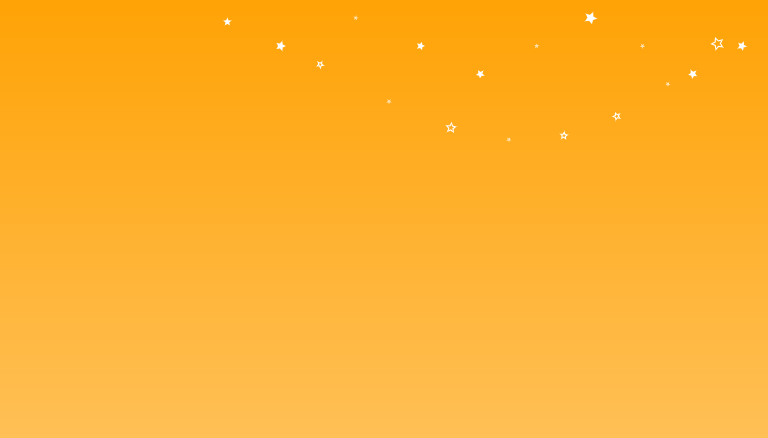
Reproduce this background procedurally as a Shadertoy shader.

```glsl
float hash(float n) {
    return fract(sin(n * 127.1) * 43758.5453);
}

mat2 rotation(float angle) {
    float c = cos(angle), s = sin(angle);
    return mat2(c, s, -s, c);
}

// Signed distance to the edges of a five-pointed star, folded into one sector
float starDistance(vec2 p, float radius) {
    float sector = 1.256637;
    float angle = abs(mod(atan(p.x, p.y) + 0.5 * sector, sector) - 0.5 * sector);
    vec2 q = length(p) * vec2(sin(angle), cos(angle));
    return dot(q - vec2(0.0, radius), vec2(0.897, 0.443));
}

void mainImage(out vec4 fragColor, in vec2 fragCoord) {
    vec2 uv = fragCoord / iResolution.xy;
    float aspect = iResolution.x / iResolution.y;
    float pixel = 1.0 / iResolution.y;
    vec2 p = vec2(uv.x * aspect, uv.y);

    // Vertical amber gradient
    vec3 paleAmber = vec3(1.0, 0.752, 0.335);
    vec3 deepAmber = vec3(1.0, 0.637, 0.022);
    vec3 color = mix(paleAmber, deepAmber, uv.y);

    // Stars alternate between a hanging arc and a wavy upper row
    for (int i = 0; i < 18; i++) {
        float n = float(i);
        float t = n / 17.0;
        bool onArc = i % 2 == 0;
        float drop = onArc ? 0.05 + 0.27 * sin(3.14159 * t)
                           : 0.105 + 0.064 * cos(0.7854 * (n - 7.0));
        vec2 center = vec2((0.296 + 0.67 * pow(t, 0.8)) * aspect, 1.0 - drop);

        float pulse = cos(1.256637 * (n - 1.0));
        float radius = max(0.0055, 0.0085 + (0.003 + 0.005 * t) * pulse);
        vec2 local = rotation(hash(n) * 1.256637) * (p - center);
        float d = starDistance(local, radius);

        // Arc stars past the first are outlined, the others are solid
        if (onArc && i > 0) d = abs(d + 0.0013) - 0.0013;
        float coverage = clamp(0.5 - d / pixel, 0.0, 1.0);
        float opacity = mix(0.65, 1.0, smoothstep(0.005, 0.008, radius));
        color = mix(color, vec3(1.0), coverage * opacity);
    }

    fragColor = vec4(color, 1.0);
}
```
